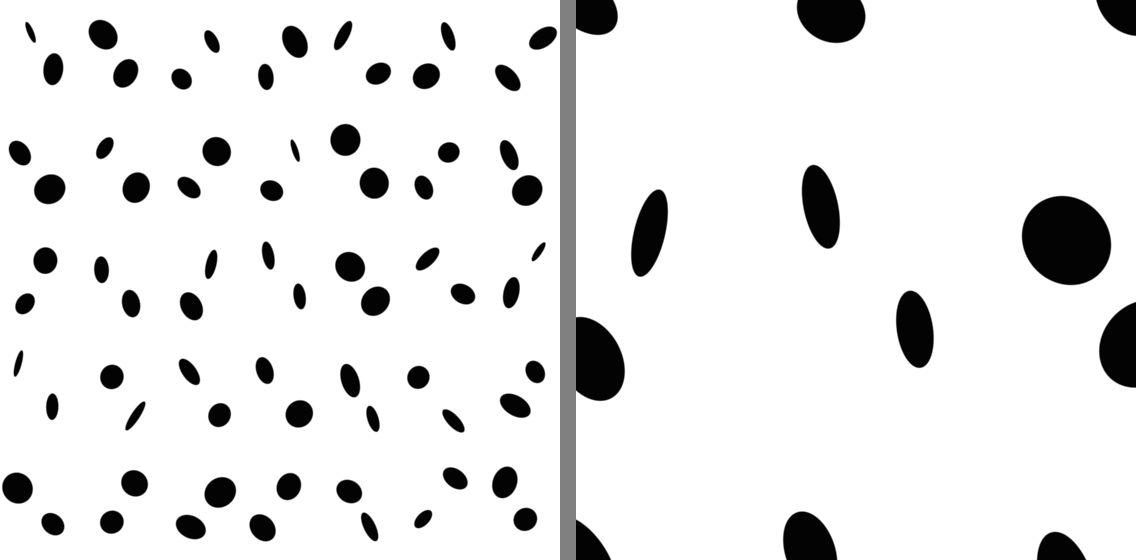
Left: the whole. Right: its middle third, enlarged.
Write a Shadertoy shader that draws this pattern.

```glsl
// Scattered black ellipses on white: a wrapping grid of cells, each holding a
// diagonal pair of dots with random slant, size, roundness and tilt.
// Lengths are fractions of the canvas; cell indices wrap so the result tiles.

#define GRID vec2(7.0, 5.0)             // cells across and up
#define JITTER vec2(0.010, 0.014)       // wander of a pair's centre
#define SPREAD_MIN vec2(0.016, 0.030)   // half the gap inside a pair
#define SPREAD_MAX vec2(0.032, 0.039)
#define RADIUS_MIN 0.0190               // long half axis
#define RADIUS_MAX 0.0312
#define ROUND_MIN 0.23                  // short axis / long axis
#define ROUND_MAX 0.95
#define INK vec3(0.01)
#define PAPER vec3(1.0)
#define SEED 7u

// Integer hash: four values in 0..1 per cell and channel
vec4 hash4(vec2 cell, uint channel) {
    uvec4 v = uvec4(uint(cell.x), uint(cell.y), channel, SEED);
    v = v * 1664525u + 1013904223u;
    for (int i = 0; i < 2; i++) {
        v.x += v.y * v.w;
        v.y += v.z * v.x;
        v.z += v.x * v.y;
        v.w += v.y * v.z;
        v ^= v >> 16u;
    }
    return vec4(v >> 8u) / 16777216.0;
}

// Approximate signed distance to an ellipse with half axes r
float ellipseDistance(vec2 p, vec2 r) {
    float scaled = length(p / r);
    float slope = max(length(p / (r * r)), 1e-4);
    return scaled * (scaled - 1.0) / slope;
}

vec2 rotate(vec2 p, float angle) {
    float c = cos(angle), s = sin(angle);
    return vec2(c * p.x + s * p.y, c * p.y - s * p.x);
}

// One dot: mostly upright, rounder dots may lean further
float dotDistance(vec2 p, vec4 rnd) {
    float longAxis = mix(RADIUS_MIN, RADIUS_MAX, rnd.x);
    float roundness = mix(ROUND_MAX, ROUND_MIN, pow(rnd.y, 1.4));
    float tilt = (2.0 * rnd.z - 1.0) * mix(0.7, 1.3, roundness);
    return ellipseDistance(rotate(p, tilt), longAxis * vec2(roundness, 1.0));
}

// Nearest dot of the pair in a cell; p is relative to the cell centre
float pairDistance(vec2 p, vec2 cell) {
    vec4 place = hash4(cell, 0u);
    vec4 shape = hash4(cell, 1u);
    p -= JITTER * (2.0 * place.xy - 1.0);
    vec2 arm = mix(SPREAD_MIN, SPREAD_MAX, place.zw);
    arm.x *= shape.x < 0.5 ? -1.0 : 1.0;
    return min(dotDistance(p - arm, hash4(cell, 2u)),
               dotDistance(p + arm, hash4(cell, 3u)));
}

void mainImage(out vec4 fragColor, in vec2 fragCoord) {
    vec2 uv = fragCoord / iResolution.xy;
    vec2 home = floor(uv * GRID);

    // Dots may cross the sides of a cell, but never its top or bottom
    float d = 1.0;
    for (int i = -1; i <= 1; i++) {
        vec2 cell = home + vec2(float(i), 0.0);
        vec2 centre = (cell + 0.5) / GRID;
        d = min(d, pairDistance(uv - centre, mod(cell, GRID)));
    }

    float edge = 1.0 / min(iResolution.x, iResolution.y);
    fragColor = vec4(mix(INK, PAPER, smoothstep(-edge, edge, d)), 1.0);
}
```
